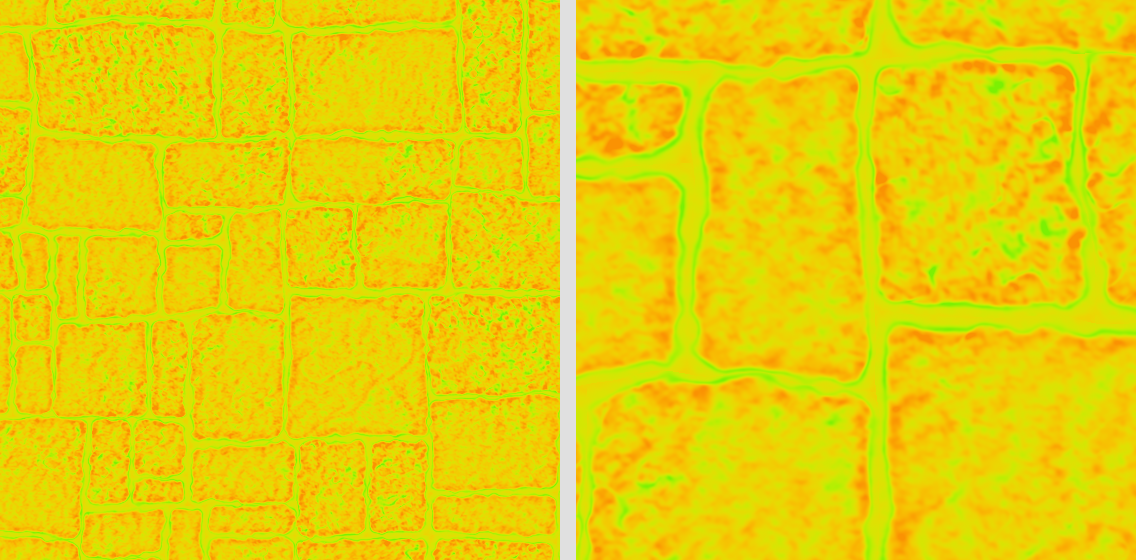
Left: the whole. Right: its middle third, enlarged.
This texture map is drawn by a WebGL 1 fragment shader. Its source:

```glsl
precision highp float;
// Irregular rubble wall in orange, yellow and lime, tinted like a relief map.
// A pinwheel grid of jittered blocks, some split again, gives the stones;
// the rounded-box distance shades joints and rims, embossed noise the grain.
uniform vec2 u_resolution;

#define GRID vec2(4.6, 5.6)   // blocks across and up
#define SEED 3.7
#define SPLIT_CHANCE 0.32
#define JOINT 0.0018          // least half width of a joint
#define WOBBLE 0.03           // bending of the joints
#define CORNER 0.014          // rounding of the stones
#define GRAIN_SCALE 88.0
#define STONE_TONE 0.445      // 0 is orange, 1 is green
#define MORTAR_TONE 0.62
#define RIM_DEPTH 0.29        // strength of the orange rim

float hash(vec2 p) {
  return fract(sin(dot(p, vec2(127.1, 311.7)) + SEED) * 43758.5453);
}

vec2 hash2(vec2 p) {
  return vec2(hash(p), hash(p + 57.3));
}

float noise(vec2 p) {
  vec2 i = floor(p), f = fract(p);
  f = f * f * (3.0 - 2.0 * f);
  return mix(mix(hash(i), hash(i + vec2(1, 0)), f.x),
             mix(hash(i + vec2(0, 1)), hash(i + vec2(1, 1)), f.x), f.y);
}

mat2 rotation(float a) {
  return mat2(cos(a), sin(a), -sin(a), cos(a));
}

// Embossed fractal noise: slopes only, so it has no broad variation
float grain(vec2 p) {
  float sum = 0.0, amp = 0.5;
  for (int i = 0; i < 3; i++) {
    sum += amp * (noise(p) - noise(p + vec2(0.55, 0.5)));
    p = rotation(0.9) * p * 1.75 + 7.3;
    amp *= 0.85;
  }
  return sum;
}

// Position of the wall that crosses a grid cell
vec2 wall(vec2 cell) {
  return cell + 0.18 + 0.64 * hash2(cell);
}

// Finds the block around p: even cells hold upright walls, odd cells level ones
void findBlock(vec2 p, out vec2 lo, out vec2 hi, out vec2 id) {
  vec2 g = p * GRID, c = floor(g), side;
  if (mod(c.x + c.y, 2.0) < 0.5) {
    side.x = step(wall(c).x, g.x);
    side.y = step(wall(c + vec2(2.0 * side.x - 1.0, 0)).y, g.y);
  } else {
    side.y = step(wall(c).y, g.y);
    side.x = step(wall(c + vec2(0, 2.0 * side.y - 1.0)).x, g.x);
  }
  id = c + side;
  vec2 sw = wall(id - 1.0), se = wall(id - vec2(0, 1));
  vec2 nw = wall(id - vec2(1, 0)), ne = wall(id);
  bool even = mod(id.x + id.y, 2.0) < 0.5;
  lo = (even ? vec2(sw.x, se.y) : vec2(nw.x, sw.y)) / GRID;
  hi = (even ? vec2(ne.x, nw.y) : vec2(se.x, ne.y)) / GRID;

  // Split some blocks across their longer side
  for (int i = 0; i < 2; i++) {
    vec2 size = hi - lo;
    vec2 axis = size.x > size.y ? vec2(1, 0) : vec2(0, 1);
    vec2 r = hash2(id + 19.7);
    if (dot(size, axis) > 0.15 && r.x < SPLIT_CHANCE) {
      vec2 cut = lo + size * mix(0.24, 0.76, r.y);
      float upper = step(dot(cut, axis), dot(p, axis));
      lo = mix(lo, cut, axis * upper);
      hi = mix(hi, cut, axis * (1.0 - upper));
      id += vec2(31.0, 17.0) * (1.0 + upper);
    }
  }
}

// Depth inside a rounded block, negative in the joint
float blockDepth(vec2 p, vec2 lo, vec2 hi, float joint) {
  vec2 extent = 0.5 * (hi - lo) - joint;
  float r = min(CORNER, 0.5 * min(extent.x, extent.y));
  vec2 q = abs(p - 0.5 * (lo + hi)) - extent + r;
  return r - length(max(q, 0.0)) - min(max(q.x, q.y), 0.0);
}

// Orange through yellow to green
vec3 ramp(float t) {
  t = clamp(t, -0.15, 1.2);
  return vec3(0.98 - 0.33 * pow(max(t, 0.0), 2.2),
              0.94 - 0.29 * pow(max(1.0 - t, 0.0), 1.7), 0.01);
}

void main() {
  vec2 uv = gl_FragCoord.xy / min(u_resolution.x, u_resolution.y);
  vec2 bend = vec2(noise(uv * 5.0), noise(uv * 5.0 + 40.0)) - 0.5;
  vec2 chip = vec2(noise(uv * 34.0 + 9.0), noise(uv * 34.0 + 70.0)) - 0.5;
  vec2 p = uv + WOBBLE * bend + 0.008 * chip;

  vec2 lo, hi, id;
  findBlock(p, lo, hi, id);
  float depth = blockDepth(p, lo, hi, JOINT + 0.006 * noise(uv * 11.0 + 23.0));
  depth += 0.006 * (noise(uv * 85.0) - 0.5);

  // Stone face: directed grain, then thin green worm tracks on rough patches
  vec2 q = rotation(0.4 + 0.8 * hash(id + 5.1)) * uv + 3.0 * hash(id);
  float g = grain(q * GRAIN_SCALE);
  float rough = smoothstep(0.3, 0.75, 0.55 * noise(uv * 11.0 + 13.0) + 0.45 * hash(id + 8.3));
  float face = STONE_TONE + g * mix(0.65, 1.15, rough);
  float track = (noise(q * vec2(85.0, 70.0) + 31.0) - 0.5) / 0.11;
  float gate = smoothstep(0.35, 0.65, noise(uv * 52.0 + 63.0));
  face += mix(0.15, 1.0, rough) * (0.6 * gate * exp(-track * track) - 0.09);

  // Cracks with a lit and a shaded side
  float crack = (noise(q * 17.0 + 31.0) - 0.5) / 0.07;
  face += 0.4 * smoothstep(0.5, 0.8, noise(uv * 8.0 + 51.0)) * crack * exp(-crack * crack);
  float rim = (depth - 0.0045) / (depth < 0.0045 ? 0.003 : 0.007);
  face -= RIM_DEPTH * exp(-rim * rim);

  // Joint: smooth mortar, warmer where wide, with a broken green outline
  float mortar = mix(MORTAR_TONE, 0.48, smoothstep(0.005, 0.011, -depth)) + 0.2 * g;
  float tone = mix(mortar, face, smoothstep(-0.001, 0.002, depth));
  float outline = (depth + 0.0005) / 0.002;
  tone += (0.15 + 0.45 * noise(uv * 45.0 + 17.0)) * exp(-outline * outline);

  gl_FragColor = vec4(ramp(tone), 1.0);
}
```
